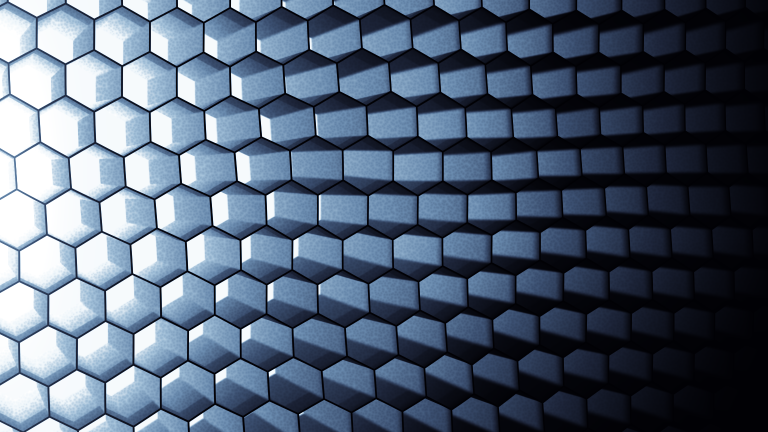
Give the GLSL for this pattern, as a Shadertoy shader.

```glsl
const vec2 HEX = vec2(1.0, 1.7320508);
const vec2 VANISH = vec2(-0.12, 0.6);

float hash(vec2 p) {
    return fract(sin(dot(p, vec2(127.1, 311.7))) * 43758.5);
}

// Distance to the nearest scattered point
float cellular(vec2 p) {
    vec2 base = floor(p);
    float nearest = 2.0;
    for (int y = -1; y <= 1; y++)
    for (int x = -1; x <= 1; x++) {
        vec2 cell = base + vec2(x, y);
        vec2 point = cell + vec2(hash(cell), hash(cell + 19.3));
        nearest = min(nearest, distance(p, point));
    }
    return nearest;
}

// Steel blue ramp from shadow to glare
vec3 steel(float tone) {
    vec3 ramp[7] = vec3[7](
        vec3(0.005, 0.005, 0.02), vec3(0.11, 0.14, 0.22),
        vec3(0.23, 0.31, 0.44), vec3(0.41, 0.54, 0.68),
        vec3(0.62, 0.74, 0.84), vec3(0.93, 0.96, 0.98), vec3(1.0));
    float s = clamp(tone * 5.0, 0.0, 5.99);
    int i = int(s);
    return mix(ramp[i], ramp[i + 1], fract(s));
}

// Canvas to honeycomb space; cells shrink towards the right
vec2 latticeSpace(vec2 q) {
    q += 0.005 * sin(q.yx * vec2(9.0, 7.0) + 1.7 * sin(q * 5.0));
    float row = 0.37 + (0.88 - q.y) * (9.4 + 0.65 * q.x);
    float column = 7.7 * q.x + 0.37 * q.x * q.x * q.x;
    return vec2(column - 0.29 - 0.03 * (row - 4.0), -row * HEX.y * 0.5);
}

// Position relative to the closest cell centre
vec2 hexLocal(vec2 p) {
    vec2 a = mod(p, HEX) - HEX * 0.5;
    vec2 b = mod(p - HEX * 0.5, HEX) - HEX * 0.5;
    return dot(a, a) < dot(b, b) ? a : b;
}

float hexInset(vec2 p) {
    vec2 a = abs(p);
    return 0.5 - max(a.x, dot(a, HEX * 0.5));
}

// Tube wall seen at p: blended normal in xy, depth in z (1 is the far rim)
vec3 traceTube(vec2 p, vec2 drift, float taper) {
    float nearest = 3.0;
    vec3 blend = vec3(0.0);
    for (int i = 0; i < 6; i++) {
        float angle = float(i) * 1.0471976;
        vec2 n = vec2(cos(angle), sin(angle));
        float closing = 0.5 * taper - dot(drift, n);
        if (closing <= 0.0) continue;
        float depth = min((0.5 - dot(p, n)) / closing, 2.0);
        nearest = min(nearest, depth);
        blend += vec3(n, 1.0) * exp(-35.0 * depth);
    }
    return vec3(blend.xy / max(blend.z, 1e-32), nearest);
}

float wallTone(vec2 q, vec3 hit) {
    float x = q.x + 0.45 * max(0.45 - q.y, 0.0);
    float depth = clamp(hit.z, 0.0, 1.0);
    float light = mix(0.76, 0.63, smoothstep(0.2, 0.8, q.x));
    light *= 1.0 - smoothstep(0.92, 1.9, x);
    light *= 1.0 - 0.2 * smoothstep(0.3, 0.8, q.x) * (1.0 - smoothstep(0.0, 0.5, q.y));

    // Roof and floor fall into shade, with a lit patch near the far rim
    float shade = mix(0.4, 0.22, smoothstep(-0.3, 0.3, hit.y));
    float slant = mix(0.92, shade, smoothstep(0.2, 0.9, x));
    slant *= 1.0 - 0.85 * smoothstep(0.9, 1.35, x);
    float patchLight = 0.25 * smoothstep(0.26, 0.31, depth);
    float sloped = slant * (0.75 + 0.55 * depth + patchLight);
    float upright = 0.9 + 0.22 * depth;
    float facing = smoothstep(0.55, 0.95, abs(hit.x));
    float rim = mix(1.0, smoothstep(-0.05, 0.14, depth), smoothstep(0.6, 1.5, x));
    return light * mix(sloped, upright, facing) * rim;
}

vec3 honeycomb(vec2 q, float pixel) {
    vec2 p = latticeSpace(q);
    vec2 local = hexLocal(p);
    vec2 id = floor((p - local) * 2.0 + 0.5);
    vec2 centre = q - local * 0.115;

    // Tubes recede towards the vanishing point
    vec2 wobble = vec2(hash(id), hash(id + 7.7)) - 0.5;
    vec2 drift = VANISH - centre + 0.13 * wobble;
    vec3 hit = traceTube(local, drift, 0.17);

    float grain = cellular(q * 150.0) - 0.5;
    float tone = wallTone(q, hit) * (0.94 + 0.12 * hash(id + 3.1) + 0.15 * grain);
    tone = mix(tone, 1.1, smoothstep(0.97, 1.03, hit.z));

    // Thin front edges, then glare from the left
    float soft = pixel * 3.0;
    float line = 1.0 - smoothstep(0.017 - soft, 0.017 + soft, hexInset(local));
    float lineTone = mix(0.25, 0.0, smoothstep(0.0, 0.5, q.x));
    tone = mix(tone, min(tone, lineTone), line);
    vec2 glare = (q - vec2(0.0, 0.58)) * vec2(9.0, 3.2);
    return steel(tone + 0.32 * exp(-dot(glare, glare)));
}

void mainImage(out vec4 fragColor, in vec2 fragCoord) {
    float pixel = 1.0 / iResolution.y;
    vec3 color = vec3(0.0);
    for (int i = 0; i < 4; i++) {
        vec2 offset = vec2(i % 2, i / 2) * 0.5 - 0.25;
        color += honeycomb((fragCoord + offset) * pixel, pixel);
    }
    fragColor = vec4(color * 0.25, 1.0);
}
```
